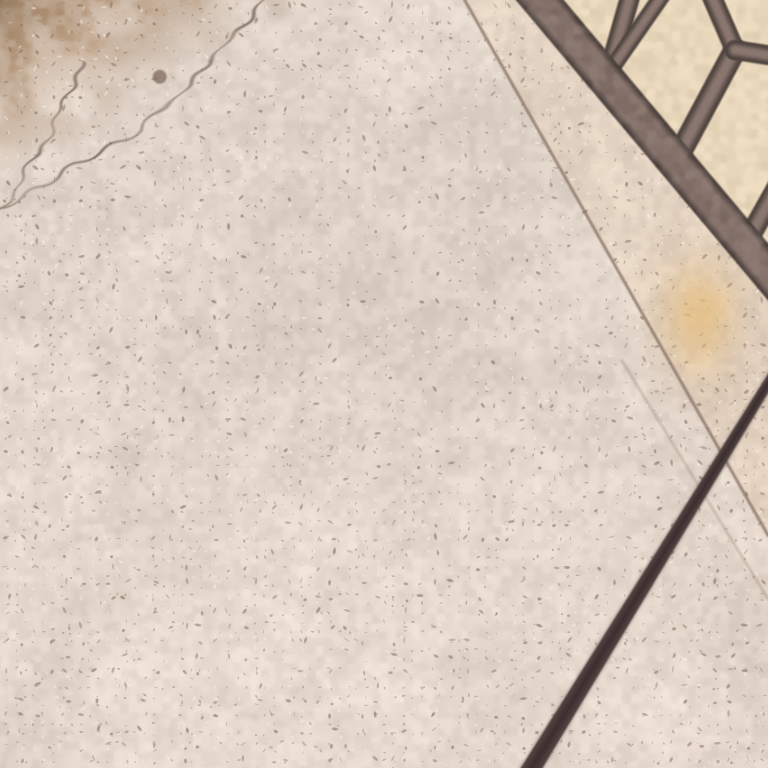
This texture is drawn by a WebGL 1 fragment shader. Its source:

```glsl
precision highp float;
// Speckled pale stone paving with cracks, a joint, a dark cable and an iron railing.
#define STONE vec3(0.897, 0.842, 0.795)
#define CREAM vec3(0.910, 0.840, 0.730)
#define IRON vec3(0.430, 0.370, 0.345)
#define CABLE vec3(0.270, 0.215, 0.215)
#define DIRT vec3(0.660, 0.530, 0.400)
#define STAIN vec3(0.900, 0.745, 0.500)
#define FLECK_DARK vec3(0.520, 0.440, 0.390)
#define FLECK_CELLS 52.0
#define SOFT 0.0022

uniform vec2 u_resolution;

vec2 hash2(vec2 c) {
  vec2 q = vec2(dot(c, vec2(127.1, 311.7)), dot(c, vec2(269.5, 183.3)));
  return fract(sin(q) * 43758.5);
}

// Smooth cellular noise: soft blend of randomly valued cell points.
float cellNoise(vec2 p) {
  vec2 cell = floor(p), f = fract(p);
  float sum = 0.0, weight = 0.0;
  for (int j = -1; j <= 1; j++) {
    for (int i = -1; i <= 1; i++) {
      vec2 o = vec2(float(i), float(j));
      vec2 h = hash2(cell + o);
      vec2 d = o + 0.2 + 0.6 * h - f;
      float w = exp(-5.0 * dot(d, d));
      sum += w * fract(h.x * 7.3 + h.y * 5.1);
      weight += w;
    }
  }
  return sum / weight;
}

// x: distance to the segment, y: position along it from 0 to 1.
vec2 segment(vec2 p, vec2 a, vec2 b) {
  vec2 d = b - a;
  float t = clamp(dot(p - a, d) / dot(d, d), 0.0, 1.0);
  return vec2(length(p - a - d * t), t);
}

float stroke(float dist, float halfWidth) {
  return 1.0 - smoothstep(halfWidth - SOFT, halfWidth + SOFT, dist);
}

// Signed side of the line a-b, positive to the upper right for falling lines.
float side(vec2 p, vec2 a, vec2 b) {
  vec2 d = normalize(b - a);
  return dot(p - a, vec2(-d.y, d.x));
}

// One randomly turned sliver per cell; density is the share of filled cells.
float flecks(vec2 p, float cells, float seed, float density) {
  vec2 g = p * cells, id = floor(g) + seed;
  vec2 h = hash2(id), k = hash2(id + 57.3);
  vec2 d = fract(g) - 0.3 - 0.4 * h;
  float a = 6.283 * k.x, c = cos(a), s = sin(a);
  d = vec2(c * d.x + s * d.y, c * d.y - s * d.x);
  float r = length(d / vec2(0.12 + 0.17 * h.y, 0.08 + 0.05 * k.y));
  return (1.0 - smoothstep(0.4, 1.15, r)) * step(fract(h.x * 9.7 + k.y), density) * (0.4 + 0.6 * k.y);
}

// Iron bar with a light ridge down its middle.
void drawBar(inout vec3 col, vec2 p, vec2 a, vec2 b, float halfWidth) {
  float d = segment(p, a, b).x;
  vec3 tone = mix(IRON * 1.25, IRON * 0.72, smoothstep(0.15, 0.9, d / halfWidth));
  col = mix(col, tone, stroke(d, halfWidth));
}

void main() {
  vec2 p = gl_FragCoord.xy / u_resolution;
  float broad = cellNoise(p * 7.0), mid = cellNoise(p * 26.0 + 9.0), fine = cellNoise(p * 95.0);

  // Stone ground with soft mottling
  vec3 col = STONE + 0.035 * (broad - 0.5) + 0.045 * (mid - 0.5) + 0.06 * (fine - 0.5);
  col -= vec3(0.03, 0.022, 0.015) * exp(-7.0 * dot(p - vec2(0.46, 0.68), p - vec2(0.46, 0.68)));

  // Warm strip right of the joint
  vec2 jointA = vec2(0.605, 1.0), jointB = vec2(1.0, 0.303);
  float strip = smoothstep(-SOFT, SOFT, side(p, jointA, jointB));
  col = mix(col, col * vec3(1.0, 0.985, 0.955), strip);

  // Brown weathering in the upper left corner
  float corner = 1.0 - smoothstep(0.02, 0.30, p.x * 0.75 + (1.0 - p.y) * 1.25 + 0.12 * (mid - 0.5));
  col = mix(col, DIRT, corner * (0.35 + 0.55 * fine));
  col = mix(col, DIRT * 0.75, 0.7 * exp(-length(p - vec2(0.0, 1.0)) * 28.0));

  // Flecks in two sizes, sparser in the smooth middle
  float smoothPatch = exp(-14.0 * dot(p - vec2(0.55, 0.68), p - vec2(0.55, 0.68)));
  float density = 0.42 - 0.22 * smoothPatch;
  col = mix(col, FLECK_DARK, 0.62 * flecks(p, FLECK_CELLS, 3.0, density));
  col = mix(col, FLECK_DARK, 0.45 * flecks(p + 0.37, FLECK_CELLS * 1.6, 71.0, density));
  col = mix(col, vec3(0.97, 0.93, 0.89), 0.6 * flecks(p + 0.11, FLECK_CELLS * 1.2, 29.0, density));

  // Ochre stain
  vec2 s = (p - vec2(0.911, 0.587)) / vec2(0.046, 0.064);
  col = mix(col, STAIN, 0.8 * exp(-dot(s, s)) * (0.8 + 0.3 * mid));

  // Cracks, roughened by layered sines
  vec2 w = p + 0.003 * vec2(sin(p.y * 90.0) + sin(p.y * 211.0), sin(p.x * 120.0));
  float crack = segment(w, vec2(0.345, 1.0), vec2(0.24, 0.883)).x;
  crack = min(crack, segment(w, vec2(0.24, 0.883), vec2(0.18, 0.83)).x);
  crack = min(crack, segment(w, vec2(0.18, 0.83), vec2(0.0, 0.728)).x);
  crack = min(crack, segment(w, vec2(0.11, 0.92), vec2(0.05, 0.80)).x);
  crack = min(crack, segment(w, vec2(0.05, 0.80), vec2(0.0, 0.725)).x);
  col = mix(col, FLECK_DARK * 0.9, stroke(crack, 0.0018) * (0.35 + 0.6 * mid));
  col = mix(col, FLECK_DARK, 0.8 * stroke(length(p - vec2(0.208, 0.9)), 0.009));

  // Joint and its faint companion
  float joint = segment(p, jointA, jointB).x;
  col = mix(col, FLECK_DARK, 0.75 * stroke(joint, 0.002));
  col = mix(col, FLECK_DARK, 0.25 * stroke(segment(p, vec2(0.81, 0.53), vec2(1.0, 0.22)).x, 0.002));

  // Cable, thicker towards the bottom
  vec2 cable = segment(p, vec2(0.68, -0.02), vec2(1.01, 0.517));
  float cableHalf = mix(0.0125, 0.0065, cable.y);
  col = mix(col, col * 0.85, 0.6 * stroke(cable.x, cableHalf + 0.003));
  col = mix(col, CABLE * (0.85 + 0.4 * cable.x / cableHalf), stroke(cable.x, cableHalf));

  // Cream ground behind the railing, then its bars and rail
  vec2 railA = vec2(0.686, 1.02), railB = vec2(1.017, 0.626);
  float rail = side(p, railA, railB);
  col = mix(col, CREAM + 0.07 * (fine - 0.5), smoothstep(-SOFT, SOFT, rail));
  drawBar(col, p, vec2(0.793, 0.908), vec2(0.825, 1.02), 0.013);
  drawBar(col, p, vec2(0.797, 0.912), vec2(0.872, 1.02), 0.011);
  drawBar(col, p, vec2(0.885, 0.800), vec2(0.957, 0.935), 0.015);
  drawBar(col, p, vec2(0.957, 0.935), vec2(0.920, 1.02), 0.013);
  drawBar(col, p, vec2(0.957, 0.935), vec2(1.02, 0.925), 0.013);
  drawBar(col, p, vec2(0.975, 0.690), vec2(1.02, 0.770), 0.014);
  vec3 railTone = mix(IRON * 1.2, IRON * 0.7, smoothstep(0.012, 0.024, abs(rail)));
  col = mix(col, railTone + 0.08 * (fine - 0.5), stroke(abs(rail), 0.024));

  gl_FragColor = vec4(clamp(col, 0.0, 1.0), 1.0);
}
```
